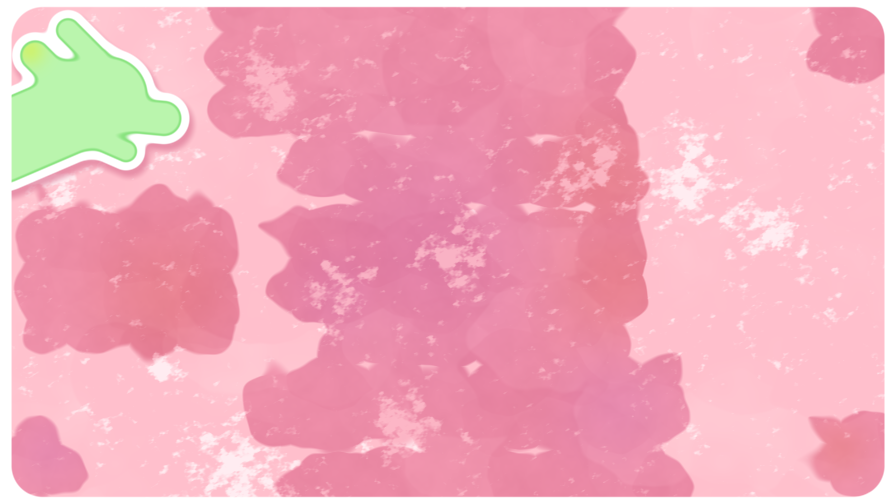
A Shadertoy shader for this background:

```glsl
// A rounded card of layered pink watercolour with a plain green cut-out at top left.
// Soft boxes with scalloped edges place the washes; overlapping dabs and dry-brush
// noise give them grain, and tapered strokes merge into the cut-out silhouette.

#define CARD_RADIUS 0.062
#define SCALLOP 0.085
#define DAB_SCALE 5.0
#define DAB_CONTRAST 0.13
#define DRY_SCALE 55.0
#define BORDER 0.016
#define PALE vec3(1.00, 0.75, 0.80)
#define BLUSH vec3(1.00, 0.82, 0.85)
#define ROSE vec3(0.925, 0.54, 0.645)
#define MAUVE vec3(0.875, 0.50, 0.68)
#define CORAL vec3(0.91, 0.50, 0.54)
#define LEAF vec3(0.73, 0.96, 0.68)

// Washes: centre and half size
const vec4 washes[10] = vec4[10](
    vec4(0.838, 0.873, 0.403, 0.157), vec4(0.926, 0.664, 0.352, 0.081),
    vec4(0.919, 0.479, 0.370, 0.127), vec4(0.938, 0.340, 0.312, 0.070),
    vec4(0.926, 0.190, 0.440, 0.093), vec4(0.961, 0.051, 0.394, 0.070),
    vec4(0.255, 0.456, 0.213, 0.150), vec4(1.725, 0.919, 0.105, 0.081),
    vec4(1.713, 0.086, 0.093, 0.088), vec4(0.069, 0.074, 0.081, 0.074));

// Glows: centre and radius
const vec3 mauveSpots[4] = vec3[4](vec3(0.85, 0.53, 0.25), vec3(1.23, 0.20, 0.13),
    vec3(0.10, 0.10, 0.08), vec3(0.68, 0.43, 0.13));
const vec3 coralSpots[4] = vec3[4](vec3(0.33, 0.42, 0.14), vec3(1.20, 0.65, 0.13),
    vec3(1.22, 0.45, 0.13), vec3(1.66, 0.11, 0.06));
const vec3 drySpots[10] = vec3[10](vec3(1.36, 0.64, 0.09), vec3(1.52, 0.54, 0.09),
    vec3(0.47, 0.05, 0.12), vec3(0.32, 0.26, 0.05), vec3(0.10, 0.63, 0.06),
    vec3(0.53, 0.81, 0.08), vec3(0.90, 0.50, 0.08), vec3(1.16, 0.65, 0.07),
    vec3(0.67, 0.43, 0.07), vec3(0.80, 0.16, 0.07));

// Cut-out strokes: both ends, then thickness
const vec4 strokes[6] = vec4[6](
    vec4(0.00, 0.715, 0.14, 0.775), vec4(0.15, 0.805, 0.215, 0.81),
    vec4(0.22, 0.775, 0.325, 0.765), vec4(0.17, 0.735, 0.25, 0.70),
    vec4(0.07, 0.89, 0.115, 0.845), vec4(0.135, 0.94, 0.19, 0.885));
const float thickness[6] = float[6](0.08, 0.078, 0.035, 0.022, 0.03, 0.024);

vec2 hash(vec2 p) {
    vec3 q = fract(vec3(p.xyx) * vec3(0.1031, 0.1030, 0.0973));
    q += dot(q, q.yzx + 33.33);
    return fract((q.xx + q.yz) * q.zy);
}

float noise(vec2 p) {
    vec2 i = floor(p), f = fract(p);
    f = f * f * (3.0 - 2.0 * f);
    return mix(mix(hash(i).x, hash(i + vec2(1, 0)).x, f.x),
               mix(hash(i + vec2(0, 1)).x, hash(i + vec2(1, 1)).x, f.x), f.y);
}

float fbm(vec2 p) {
    return 0.5 * noise(p) + 0.3 * noise(p * 2.1 + 7.0) + 0.2 * noise(p * 4.3 + 19.0);
}

float box(vec2 p, vec2 halfSize, float r) {
    vec2 q = abs(p) - halfSize + r;
    return length(max(q, 0.0)) + min(max(q.x, q.y), 0.0) - r;
}

float glow(vec2 p, vec3 spot) {
    vec2 q = (p - spot.xy) / spot.z;
    return exp(-dot(q, q));
}

// Overlapping translucent dabs: x is the shade, y the distance to the nearest centre
vec2 dabs(vec2 p, float seed) {
    vec2 cell = floor(p);
    float shade = 0.5, nearest = 2.0;
    float wobble = 0.16 * (noise(p * 3.0) - 0.5);
    for (int j = -1; j <= 1; j++)
    for (int i = -1; i <= 1; i++) {
        vec2 id = cell + vec2(i, j), h = hash(id + seed);
        float d = length((p - id - 0.25 - 0.5 * h) * vec2(0.85, 1.0)) + wobble;
        nearest = min(nearest, d);
        shade = mix(shade, h.y, 0.65 * smoothstep(0.02, -0.02, d - 0.5 - 0.25 * h.x));
    }
    return vec2(shade, nearest);
}

float cutOut(vec2 p) {
    float d = 1.0;
    for (int i = 0; i < 6; i++) {
        vec2 a = p - strokes[i].xy, b = strokes[i].zw - strokes[i].xy;
        float s = length(a - b * clamp(dot(a, b) / dot(b, b), 0.0, 1.0)) - thickness[i];
        float h = max(0.02 - abs(d - s), 0.0);
        d = min(d, s) - h * h / 0.08;
    }
    return d;
}

void mainImage(out vec4 fragColor, in vec2 fragCoord) {
    vec2 p = fragCoord / iResolution.y;
    float aspect = iResolution.x / iResolution.y, px = 1.0 / iResolution.y;
    p.x *= 1.7778 / aspect;

    // Pale paper
    vec2 warped = p + 0.03 * (vec2(fbm(p * 9.0), fbm(p * 9.0 + 40.0)) - 0.5);
    vec2 small = dabs(warped * DAB_SCALE * 1.7, 11.0), large = dabs(warped * DAB_SCALE, 3.0);
    vec3 col = mix(PALE, BLUSH, 0.55 * smoothstep(0.5, 0.9, 0.5 * large.x + 0.6 * fbm(p * 6.0)));

    // Washes with scalloped edges, tinted by glows
    float d = 1.0, mauve = 0.0, coral = 0.0, dry = 0.0;
    for (int i = 0; i < 10; i++) {
        d = min(d, box(warped - washes[i].xy, washes[i].zw, 0.06));
        dry = max(dry, glow(p, drySpots[i]));
    }
    for (int i = 0; i < 4; i++) {
        mauve = max(mauve, glow(warped, mauveSpots[i]));
        coral = max(coral, glow(warped, coralSpots[i]));
    }
    d += SCALLOP * (small.y - 0.36);
    float shade = 0.6 * large.x + 0.4 * small.x - 0.5;
    vec3 wash = mix(mix(ROSE, MAUVE, 0.6 * mauve), CORAL, 0.75 * coral);
    wash += shade * DAB_CONTRAST * vec3(0.5, 1.0, 0.8) + 0.03 * (fbm(p * 25.0) - 0.5);
    float cover = smoothstep(0.003 + px, -0.003 - px, d);
    col = mix(col, wash, 0.96 * cover);

    // Dry-brush flecks along a slanted stroke
    vec2 slant = vec2(p.x + p.y, p.y - 0.6 * p.x) * vec2(0.6, 1.0);
    float fleck = smoothstep(0.53, 0.72, fbm(slant * DRY_SCALE) * 0.6 + fbm(p * 15.0) * 0.25 + dry * 0.23);
    col = mix(col, mix(vec3(1.0, 0.97, 0.98), PALE, cover), 0.8 * fleck);

    // Cut-out: shadow, white border, green fill with darker rim
    float shape = cutOut(p), shadow = cutOut(p + vec2(-0.006, 0.012)) - BORDER;
    col = mix(col, vec3(0.86, 0.46, 0.58), 0.65 * smoothstep(0.012, -0.008, shadow));
    col = mix(col, vec3(1.0), smoothstep(px, -px, shape - BORDER));
    vec3 leaf = mix(LEAF, vec3(0.80, 0.95, 0.45), glow(p, vec3(0.06, 0.90, 0.03)));
    leaf = mix(leaf, vec3(0.54, 0.89, 0.50), smoothstep(-0.007, -0.002, shape));
    col = mix(col, leaf, smoothstep(px, -px, shape));

    // White margin around the card
    float card = box(p - vec2(0.889, 0.5), vec2(0.866, 0.486), CARD_RADIUS);
    fragColor = vec4(mix(col, vec3(1.0), smoothstep(-px, px, card)), 1.0);
}
```
